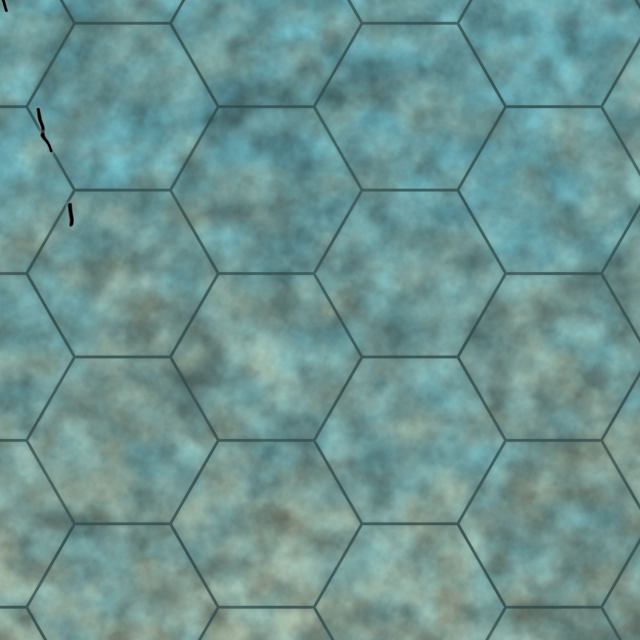
Write a Shadertoy shader that draws this pattern.

```glsl
// Weathered teal hexagonal tiles with thin dark joints.
// A flat-topped hexagon lattice gives the joints and tile ids; layered value
// noise mottles the glaze, which fades to a warm grey towards the bottom.

const float TILE_HEIGHT = 0.2607;
const vec2 FIRST_CENTER = vec2(0.1914, 0.8333);
const float X_SQUEEZE = 0.9945;
const vec3 TEAL = vec3(0.385, 0.590, 0.610);
const vec3 GREY = vec3(0.505, 0.590, 0.540);
const vec3 JOINT = vec3(0.190, 0.300, 0.300);

float hash(vec2 p) {
    vec3 q = fract(vec3(p.xyx) * 0.1031);
    q += dot(q, q.yzx + 33.33);
    return fract((q.x + q.y) * q.z);
}

float valueNoise(vec2 p) {
    vec2 i = floor(p), f = fract(p);
    f = f * f * (3.0 - 2.0 * f);
    float low = mix(hash(i), hash(i + vec2(1, 0)), f.x);
    float high = mix(hash(i + vec2(0, 1)), hash(i + vec2(1, 1)), f.x);
    return mix(low, high, f.y);
}

// Layered noise, centred on zero
float fbm(vec2 p) {
    float sum = 0.0, amp = 0.5;
    for (int i = 0; i < 4; i++) {
        sum += amp * (valueNoise(p) - 0.5);
        p = mat2(0.8, 0.6, -0.6, 0.8) * p * 2.0 + 17.3;
        amp *= 0.5;
    }
    return sum;
}

// Distance to the nearest joint in x, tile id in yz; tiles have unit height
vec3 hexTile(vec2 p) {
    vec2 period = vec2(sqrt(3.0), 1.0);
    vec2 idA = floor(p / period + 0.5);
    vec2 idB = floor(p / period) + 0.5;
    vec2 a = p - idA * period, b = p - idB * period;
    bool nearA = dot(a, a) < dot(b, b);
    vec2 q = abs(nearA ? a : b);
    float edge = 0.5 - max(q.y, dot(q, vec2(sqrt(0.75), 0.5)));
    return vec3(edge, nearA ? idA : idB);
}

float segmentDistance(vec2 p, vec2 a, vec2 b) {
    vec2 pa = p - a, ba = b - a;
    return length(pa - ba * clamp(dot(pa, ba) / dot(ba, ba), 0.0, 1.0));
}

// Black chip with a thin pale rim
vec3 addChip(vec3 color, vec2 p, vec2 a, vec2 b, float pixel) {
    float d = segmentDistance(p + 0.004 * (valueNoise(p * 70.0) - 0.5), a, b);
    float rim = 1.0 - smoothstep(0.004, 0.008, d);
    color = mix(color, vec3(0.48, 0.62, 0.61), 0.45 * rim);
    return mix(color, vec3(0.0), 1.0 - smoothstep(0.0025 - pixel, 0.0025 + pixel, d));
}

// Glaze with fading hue, mottling and a slight tint per tile
vec3 glaze(vec2 p, vec2 id) {
    float tint = hash(id * 2.0 + 40.0) - 0.5;
    float hue = 0.12 + 0.85 * p.y + 1.5 * fbm(p * vec2(17.0, 21.0) + 9.0)
              + 0.5 * fbm(p * 4.0 + 31.0) + 0.12 * tint;
    vec3 color = mix(GREY, TEAL, clamp(hue, -0.2, 1.15));
    float mottle = 0.72 * fbm(p * 27.0) + 0.28 * fbm(p * 7.0 + 5.0);
    return color * (1.0 + mottle + 0.04 * tint);
}

void mainImage(out vec4 fragColor, in vec2 fragCoord) {
    vec2 p = fragCoord / iResolution.y;
    float pixel = 1.0 / iResolution.y;

    vec2 lattice = (p - FIRST_CENTER) / TILE_HEIGHT / vec2(X_SQUEEZE, 1.0);
    vec3 tile = hexTile(lattice);
    float edge = tile.x * TILE_HEIGHT;
    vec3 color = glaze(p, tile.yz);

    // Joints: soft core of uneven strength and a faint shadow
    color *= 1.0 - 0.10 * exp(-edge / 0.005);
    float soft = max(0.0013, 0.7 * pixel);
    float joint = 1.0 - smoothstep(0.0022 - soft, 0.0022 + soft, edge);
    color = mix(color, JOINT, joint * (0.78 + 0.35 * fbm(p * 14.0)));

    // Chips near the upper left corner
    color = addChip(color, p, vec2(0.061, 0.830), vec2(0.067, 0.790), pixel);
    color = addChip(color, p, vec2(0.067, 0.790), vec2(0.080, 0.765), pixel);
    color = addChip(color, p, vec2(0.109, 0.680), vec2(0.112, 0.650), pixel);
    color = addChip(color, p, vec2(0.002, 1.005), vec2(0.010, 0.984), pixel);

    fragColor = vec4(color, 1.0);
}
```
